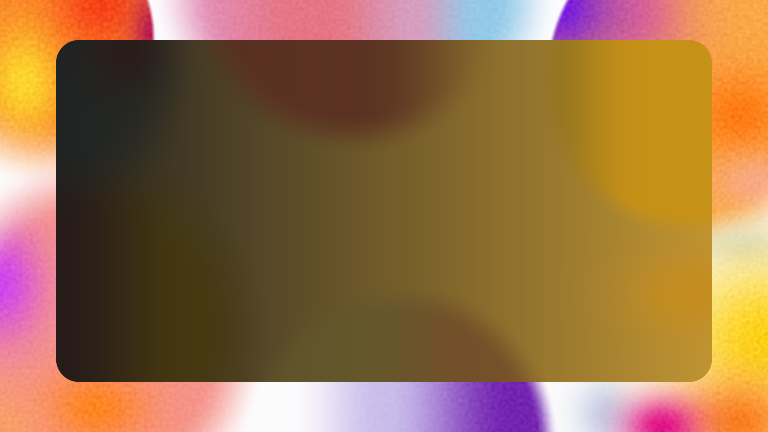
Write a Shadertoy shader that draws this background.

```glsl
#define CANVAS vec2(16.0, 9.0)
#define PANEL_CENTER vec2(8.0, 4.604)
#define PANEL_HALF vec2(6.833, 3.563)
#define PANEL_RADIUS 0.48
#define PANEL_DARK vec3(0.14, 0.135, 0.13)
#define PANEL_GOLD vec3(0.75, 0.58, 0.20)
#define PAPER vec3(0.99, 0.985, 0.99)
#define GRAIN_SCALE 13.0
#define GRAIN_AMOUNT 0.10

vec2 hashGradient(vec2 cell) {
    vec2 h = vec2(dot(cell, vec2(127.1, 311.7)), dot(cell, vec2(269.5, 183.3)));
    return 2.0 * fract(sin(h) * 43758.5) - 1.0;
}

float gradientNoise(vec2 p) {
    vec2 i = floor(p), f = fract(p);
    vec2 u = f * f * (3.0 - 2.0 * f);
    vec2 e = vec2(1.0, 0.0);
    float a = dot(hashGradient(i), f);
    float b = dot(hashGradient(i + e.xy), f - e.xy);
    float c = dot(hashGradient(i + e.yx), f - e.yx);
    float d = dot(hashGradient(i + e.xx), f - e.xx);
    return mix(mix(a, b, u.x), mix(c, d, u.x), u.y);
}

// Coverage of an ellipse whose edge fades over a relative width
float disc(vec2 p, vec2 center, vec2 size, float soft) {
    return 1.0 - smoothstep(1.0 - soft, 1.0 + soft, length((p - center) / size));
}

// Gaussian tint laid over a colour
void glow(inout vec3 color, vec2 p, vec2 center, vec2 size, vec3 tint) {
    vec2 q = (p - center) / size;
    color = mix(color, tint, exp(-dot(q, q)));
}

float roundedBox(vec2 p, vec2 halfSize, float radius) {
    vec2 q = abs(p) - halfSize + radius;
    return length(max(q, 0.0)) + min(max(q.x, q.y), 0.0) - radius;
}

vec3 backdrop(vec2 p) {
    vec3 color = PAPER;

    // Upper left: yellow into red, crisp on its right side
    vec3 fill = vec3(0.98, 0.52, 0.16);
    glow(fill, p, vec2(0.5, 7.3), vec2(0.8, 1.1), vec3(0.99, 0.84, 0.18));
    glow(fill, p, vec2(2.1, 9.0), vec2(0.9, 1.0), vec3(0.97, 0.25, 0.09));
    glow(fill, p, vec2(3.2, 8.3), vec2(0.45, 0.9), vec3(0.72, 0.10, 0.32));
    float soft = mix(0.32, 0.025, smoothstep(6.8, 8.2, p.y));
    color = mix(color, fill, disc(p, vec2(1.0, 8.2), vec2(2.2, 2.4), soft));

    // Top middle: pink into pale blue
    fill = mix(vec3(0.89, 0.56, 0.72), vec3(0.90, 0.46, 0.52), smoothstep(4.0, 6.2, p.x));
    fill = mix(fill, vec3(0.84, 0.62, 0.75), smoothstep(6.8, 8.7, p.x));
    fill = mix(fill, vec3(0.58, 0.79, 0.91), smoothstep(8.6, 10.0, p.x));
    color = mix(color, fill, disc(p, vec2(7.4, 9.2), vec2(3.6, 3.0), 0.19));

    // Upper right: violet edge into orange
    fill = vec3(0.98, 0.66, 0.28);
    glow(fill, p, vec2(13.3, 8.7), vec2(1.1, 1.4), vec3(0.88, 0.42, 0.56));
    glow(fill, p, vec2(11.6, 8.9), vec2(1.25, 1.3), vec3(0.46, 0.10, 0.88));
    glow(fill, p, vec2(15.4, 6.6), vec2(1.0, 0.9), vec3(1.0, 0.48, 0.07));
    glow(fill, p, vec2(15.8, 5.2), vec2(0.9, 0.6), vec3(0.97, 0.66, 0.53));
    soft = mix(0.17, 0.02, smoothstep(6.0, 8.2, p.y));
    color = mix(color, fill, disc(p, vec2(14.3, 7.3), vec2(2.9, 3.25), soft));
    glow(color, p, vec2(15.5, 3.9), vec2(0.9, 0.45), vec3(0.86, 0.88, 0.86));

    // Lower left: magenta, salmon and orange
    fill = vec3(0.96, 0.58, 0.55);
    glow(fill, p, vec2(0.0, 3.1), vec2(0.85, 1.15), vec3(0.82, 0.27, 0.93));
    glow(fill, p, vec2(2.0, 0.5), vec2(1.1, 0.8), vec3(1.0, 0.52, 0.13));
    float cover = disc(p, vec2(2.0, 1.9), vec2(3.0, 3.3), 0.22);
    color = mix(color, fill, cover);
    glow(color, p, vec2(0.0, 0.0), vec2(0.9, 0.9), vec3(0.98, 0.62, 0.40));

    // Bottom middle: lavender deepening to purple
    fill = mix(PAPER, vec3(0.79, 0.74, 0.92), smoothstep(6.0, 8.0, p.x));
    fill = mix(fill, vec3(0.45, 0.14, 0.69), smoothstep(8.0, 10.7, p.x));
    color = mix(color, fill, disc(p, vec2(8.3, -0.2), vec2(3.1, 3.1), 0.08));

    // Lower right: yellow, orange and magenta
    glow(color, p, vec2(12.6, 0.4), vec2(0.6, 0.7), vec3(0.78, 0.84, 0.93));
    glow(color, p, vec2(16.0, 1.9), vec2(2.0, 1.7), vec3(0.99, 0.82, 0.08));
    glow(color, p, vec2(15.4, 0.2), vec2(1.2, 0.9), vec3(0.98, 0.50, 0.12));
    glow(color, p, vec2(13.8, 0.1), vec2(0.8, 0.6), vec3(0.88, 0.07, 0.53));

    // Grain shows on colour and vanishes on white
    float tinted = 1.0 - min(color.r, min(color.g, color.b));
    return color + GRAIN_AMOUNT * tinted * gradientNoise(p * GRAIN_SCALE);
}

vec3 panelFill(vec2 p) {
    float across = (p.x - PANEL_CENTER.x) / PANEL_HALF.x * 0.5 + 0.5;
    vec3 base = mix(PANEL_DARK, PANEL_GOLD, across);
    vec3 color = base;

    // Shapes seen dimly through the panel
    color = mix(color, vec3(0.11, 0.14, 0.14), 0.65 * disc(p, vec2(1.2, 7.4), vec2(2.2, 2.3), 0.35));
    glow(color, p, vec2(2.6, 8.0), vec2(0.8, 0.9), vec3(0.16, 0.11, 0.10));
    vec3 shade = mix(vec3(0.15, 0.10, 0.09), vec3(0.27, 0.22, 0.05), smoothstep(1.2, 4.0, p.x));
    color = mix(color, shade, 0.85 * disc(p, vec2(2.1, 2.1), vec2(2.8, 3.1), 0.28));
    shade = mix(vec3(0.35, 0.18, 0.13), base, smoothstep(7.4, 10.6, p.x));
    color = mix(color, shade, 0.9 * disc(p, vec2(7.4, 9.1), vec2(3.1, 2.9), 0.16));
    shade = mix(vec3(0.57, 0.45, 0.13), vec3(0.78, 0.57, 0.08), smoothstep(11.3, 13.3, p.x));
    color = mix(color, shade, 0.9 * disc(p, vec2(14.3, 7.3), vec2(2.9, 3.0), 0.10));
    shade = mix(vec3(0.38, 0.34, 0.17), vec3(0.43, 0.28, 0.16), smoothstep(7.6, 9.8, p.x));
    color = mix(color, shade, 0.75 * disc(p, vec2(8.3, -0.2), vec2(3.0, 3.0), 0.13));
    glow(color, p, vec2(14.4, 2.9), vec2(1.2, 0.8), vec3(0.77, 0.55, 0.12));
    return color;
}

void mainImage(out vec4 fragColor, in vec2 fragCoord) {
    vec2 p = fragCoord / iResolution.xy * CANVAS;
    float edge = roundedBox(p - PANEL_CENTER, PANEL_HALF, PANEL_RADIUS);
    float pixel = CANVAS.y / iResolution.y;
    float inside = 1.0 - smoothstep(-0.5 * pixel, 0.5 * pixel, edge);
    fragColor = vec4(clamp(mix(backdrop(p), panelFill(p), inside), 0.0, 1.0), 1.0);
}
```
